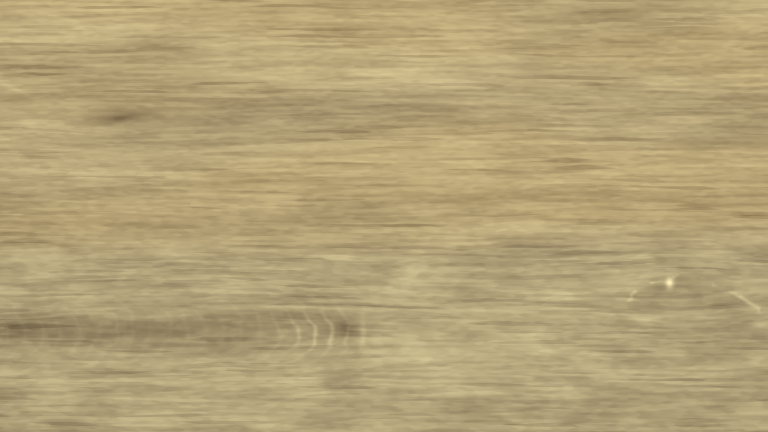
This texture is drawn by a Shadertoy shader. Its source:

```glsl
#define BASE_OAK vec3(0.708, 0.639, 0.476)
#define TONE_TINT vec3(1.0, 1.0, 0.78)
#define OCHRE_SHIFT vec3(0.010, -0.001, -0.018)
#define GREY_SHIFT vec3(-0.012, -0.004, 0.002)
#define BROAD_GRAIN 0.08
#define MEDIUM_GRAIN 0.075
#define FINE_GRAIN 0.085
#define HAIR_GRAIN 0.055
#define PORE_DEPTH 0.07
#define SEAM_HEIGHT 0.43
#define FIGURE_DEPTH 0.13
#define FLECK_LIGHT 0.17

float hash(vec2 p) {
    return fract(sin(dot(p, vec2(127.1, 311.7))) * 43758.5);
}

// Smooth cellular noise: scattered cell values blended by distance, -0.5 to 0.5
float cells(vec2 p) {
    vec2 id = floor(p);
    float sum = 0.0, weight = 0.0;
    for (int j = -1; j <= 1; j++) {
        for (int i = -1; i <= 1; i++) {
            vec2 cell = id + vec2(i, j);
            vec2 site = cell + vec2(hash(cell), hash(cell + 37.0));
            vec2 d = p - site;
            float w = exp(-7.0 * dot(d, d));
            sum += w * (hash(cell + 71.0) - 0.5);
            weight += w;
        }
    }
    return sum / max(weight, 1e-4);
}

// Grain of a given length and thickness
float streaks(vec2 p, float len, float thick) {
    return cells(p / vec2(len, thick) + 19.0);
}

// Soft elliptical spot
float blob(vec2 p, vec2 center, vec2 size) {
    vec2 d = (p - center) / size;
    return exp(-dot(d, d));
}

// Spread the grain lines apart around a knot
vec2 bendGrain(vec2 p, vec2 center, vec2 size) {
    p.y -= 0.35 * (p.y - center.y) * blob(p, center, size);
    return p;
}

// Long dark heart with pale crescents near its right end
float heartFigure(vec2 p, float mottle) {
    vec2 d = p - vec2(0.76, 0.235);
    float along = 1.0 - smoothstep(0.03, 0.13, d.x);
    float band = along * exp(-pow(d.y / 0.055, 2.0));
    float dark = band * (0.6 + 1.1 * mottle);
    dark += 0.7 * blob(p, vec2(0.80, 0.243), vec2(0.026, 0.022));
    dark += 0.4 * blob(p, vec2(0.05, 0.24), vec2(0.09, 0.03));
    dark += 0.25 * blob(p, vec2(0.5, 0.23), vec2(0.14, 0.03));
    float bow = d.x + 9.0 * d.y * d.y + 0.02 * mottle;
    float crescent = pow(0.5 + 0.5 * sin(bow * 150.0), 5.0);
    float reach = 0.15 + 0.75 * blob(p, vec2(0.74, 0.23), vec2(0.07, 0.05));
    float pale = crescent * reach * along * exp(-pow(d.y / 0.07, 2.0));
    pale += 0.6 * blob(p, vec2(0.84, 0.235), vec2(0.008, 0.035));
    return FIGURE_DEPTH * (pale - dark);
}

// Small knot under a pale, broken arch
float archFigure(vec2 p, float mottle) {
    vec2 d = p - vec2(1.555, 0.345);
    float slope = d.x < 0.0 ? 0.85 : 0.48;
    float arch = d.y - 0.03 + slope * (sqrt(d.x * d.x + 0.0012) - 0.02) + 0.03 * mottle;
    float span = exp(-pow((d.x - 0.06) / 0.17, 4.0));
    float broken = smoothstep(-0.2, 0.2, streaks(p + 3.0, 0.03, 0.02));
    float pale = exp(-pow(arch / 0.006, 2.0)) * span * broken;
    pale += 0.7 * blob(p, vec2(1.49, 0.262), vec2(0.035, 0.008));
    pale += 0.8 * blob(p, vec2(1.76, 0.248), vec2(0.025, 0.008));
    float shade = exp(-pow((arch + 0.035) / 0.03, 2.0)) * span * (0.6 + mottle);
    shade += 0.6 * blob(p, vec2(1.52, 0.335), vec2(0.035, 0.016));
    float speck = blob(p, vec2(1.55, 0.345), vec2(0.009, 0.013));
    return FLECK_LIGHT * (pale + 1.8 * speck) - FIGURE_DEPTH * 0.75 * shade;
}

void mainImage(out vec4 fragColor, in vec2 fragCoord) {
    vec2 p = fragCoord / iResolution.y;
    float lower = 1.0 - smoothstep(-0.05, 0.05, p.y - SEAM_HEIGHT);

    // Grain coordinates: slight waves plus bending at the knots
    vec2 g = bendGrain(p, vec2(0.27, 0.73), vec2(0.2, 0.05));
    g = bendGrain(g, vec2(0.45, 0.235), vec2(0.5, 0.09));
    g = bendGrain(g, vec2(1.58, 0.33), vec2(0.17, 0.07));
    g.y += 0.002 * sin(g.x * 4.3 + g.y * 9.0);

    // Layered streaks, from wide bands to hairlines
    float mottle = streaks(p, 0.075, 0.035);
    float tone = BROAD_GRAIN * streaks(g, 0.6, 0.08)
        + MEDIUM_GRAIN * streaks(g, 0.24, 0.016)
        + FINE_GRAIN * streaks(g + 7.0, 0.11, 0.0075)
        + HAIR_GRAIN * streaks(g + 13.0, 0.022, 0.006)
        + mix(0.02, 0.065, lower) * mottle;

    // Sparse dark pores
    tone -= PORE_DEPTH * smoothstep(0.25, 0.45, streaks(g + 23.0, 0.16, 0.0085));

    // Faint, interrupted seam between the planks
    float seam = exp(-pow((p.y - SEAM_HEIGHT) / 0.005, 2.0));
    tone -= 0.045 * seam * smoothstep(-0.1, 0.3, streaks(p, 0.15, 0.5));

    // Knots and figure
    tone += heartFigure(p, mottle) + archFigure(p, mottle);
    float slit = blob(p, vec2(0.27, 0.726 + 0.04 * (p.x - 0.27)), vec2(0.075, 0.012));
    tone -= FIGURE_DEPTH * slit * (1.0 + mottle);
    float ray = p.y - 0.81 + 0.45 * p.x;
    tone += 0.06 * exp(-pow(ray / 0.007, 2.0)) * (1.0 - smoothstep(0.03, 0.14, p.x));
    tone -= 0.07 * blob(p, vec2(0.89, 0.37), vec2(0.035, 0.02));
    tone -= 0.05 * blob(p, vec2(0.77, 0.13), vec2(0.045, 0.025));

    // Warm upper plank, slightly greyer lower plank
    vec3 color = BASE_OAK + TONE_TINT * tone;
    float warmth = smoothstep(-0.3, 0.3, streaks(p + 31.0, 0.7, 0.16));
    color += OCHRE_SHIFT * warmth * (1.0 - lower) + GREY_SHIFT * lower;
    fragColor = vec4(clamp(color, 0.0, 1.0), 1.0);
}
```
